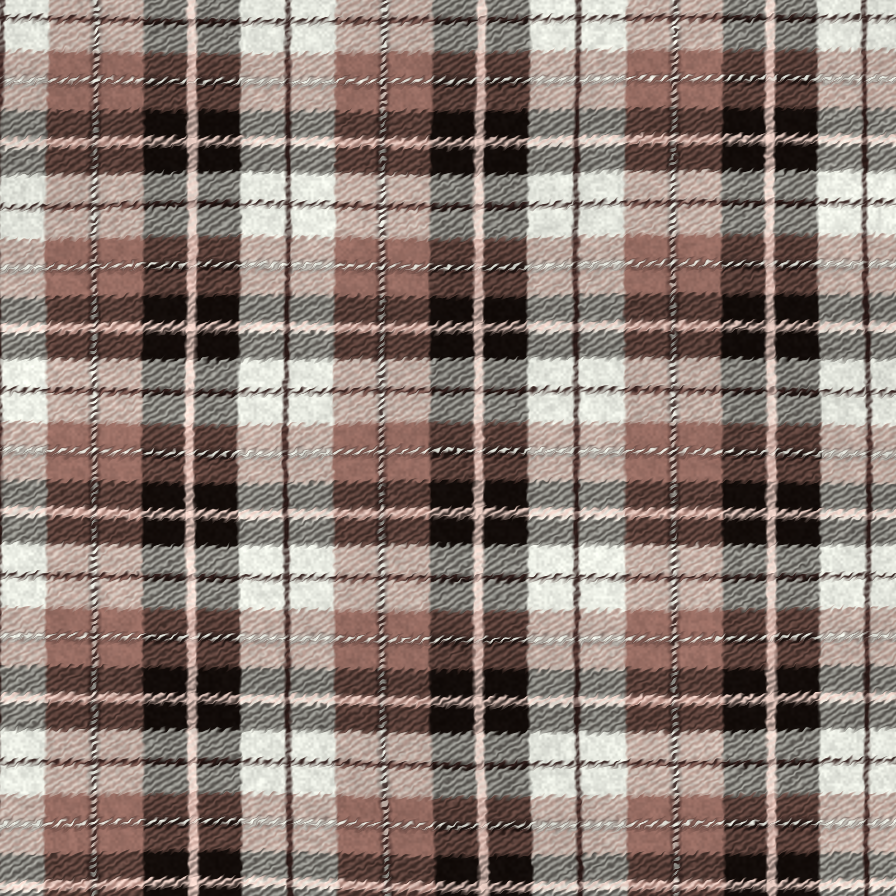
This texture is drawn by a Shadertoy shader. Its source:

```glsl
// Brushed fleece tartan: rose, black and cream bands in a soft diagonal twill.

const vec3 CREAM = vec3(0.91, 0.92, 0.885);
const vec3 ROSE  = vec3(0.59, 0.425, 0.385);
const vec3 BLACK = vec3(0.07, 0.045, 0.035);
const vec3 BLUSH = vec3(0.93, 0.82, 0.78);
const vec3 BROWN = vec3(0.20, 0.12, 0.11);

const vec2 REPEAT = vec2(0.3229, 0.2072);  // size of one sett
const vec2 START  = vec2(0.052, 0.0586);   // first rose edge, from the top left
const float TWILLS = 26.0;                 // diagonal ribs per sett

// Integer hash to 0..1
float hash(vec2 p) {
    uvec2 q = uvec2(ivec2(p)) * uvec2(1597334673u, 3812015801u);
    uint n = (q.x ^ q.y) * 1597334673u;
    n = (n ^ (n >> 15u)) * 2246822519u;
    return float((n ^ (n >> 13u)) >> 8u) / 16777216.0;
}

// Smooth value noise, centred on zero
float noise(vec2 p) {
    vec2 i = floor(p), f = fract(p);
    f = f * f * (3.0 - 2.0 * f);
    float low  = mix(hash(i), hash(i + vec2(1, 0)), f.x);
    float high = mix(hash(i + vec2(0, 1)), hash(i + vec2(1, 1)), f.x);
    return mix(low, high, f.y) - 0.5;
}

// Coverage of a repeating stripe between two positions in the sett
float stripe(float t, float from, float to, float soft) {
    float d = abs(fract(t - 0.5 * (from + to) + 0.5) - 0.5);
    return 1.0 - smoothstep(-soft, soft, d - 0.5 * (to - from));
}

// Coverage of a thin line centred in a band
float line(float t, float centre, float halfWidth, float soft) {
    return stripe(t, centre - halfWidth, centre + halfWidth, soft);
}

// Yarn colour across one sett; alpha marks the accent lines.
// splits: where rose and black end; rib: 0..1 twill height
vec4 yarn(float t, vec2 splits, float width, float soft, float rib) {
    float rose  = stripe(t, 0.0, splits.x, soft);
    float black = stripe(t, splits.x, splits.y, soft);
    vec3 colour = ROSE * rose + BLACK * black + CREAM * max(1.0 - rose - black, 0.0);

    float roseMid  = 0.5 * splits.x;
    float blackMid = 0.5 * (splits.x + splits.y);
    float creamMid = 0.5 * (splits.y + 1.0);
    float border = line(t, roseMid, 0.020 * width, soft);
    float stitch = line(t, roseMid, 0.010 * width, soft);
    float pale   = line(t, blackMid, 0.017 * width, soft);
    float dark   = line(t, creamMid, 0.010 * width, soft);

    colour = mix(colour, BROWN, 0.6 * border);
    colour = mix(colour, mix(BROWN, CREAM, rib), stitch);
    colour = mix(colour, BLUSH, pale);
    colour = mix(colour, BROWN, dark);
    return vec4(colour, max(stitch, max(pale, dark)));
}

void mainImage(out vec4 fragColor, in vec2 fragCoord) {
    vec2 uv = fragCoord / iResolution.xy;
    vec2 pixel = 1.0 / iResolution.xy;

    // Slack cloth drift and fuzzy fibre edges
    vec2 drift = vec2(noise(uv * 4.0 + 11.0), noise(uv * 4.0 + 47.0)) * 0.007;
    vec2 fuzz = vec2(noise(uv * 190.0 + 5.0), noise(uv * 190.0 + 83.0)) * 0.0035;
    vec2 cloth = vec2(uv.x, 1.0 - uv.y) + drift + fuzz;
    vec2 sett = (cloth - START) / REPEAT;
    vec2 soft = max(vec2(0.0022), pixel) / REPEAT;

    // Twill ribs rise to the right
    float wave = sin(6.28319 * TWILLS * (sett.x + sett.y));
    float rib = smoothstep(-0.7, 0.7, wave);

    // Ribs also give the cross bands toothed edges
    sett.y += 0.010 * wave;
    vec4 warp = yarn(sett.x, vec2(0.335, 0.670), 1.0, soft.x, rib);
    vec4 weft = yarn(sett.y, vec2(0.315, 0.655), 1.45, soft.y, rib);

    // Weave: accent lines sit higher, weft accents break into dashes
    float relief = mix(0.17, 0.36, weft.a * (1.0 - warp.a));
    float share = 0.5 + relief * wave + 0.10 * weft.a - 0.22 * warp.a;
    vec3 colour = mix(warp.rgb, weft.rgb, clamp(share, 0.0, 1.0));

    // Nap: fine grain, pilling and broad uneven wear
    float nap = 0.13 * noise(uv * 330.0) + 0.08 * noise(uv * 110.0 + 29.0);
    float wear = 0.09 * noise(uv * 5.0 + 71.0);
    colour *= 1.0 + nap + wear;
    colour += 0.025 * noise(uv * 260.0 + 17.0);

    fragColor = vec4(clamp(colour, 0.0, 1.0), 1.0);
}
```
